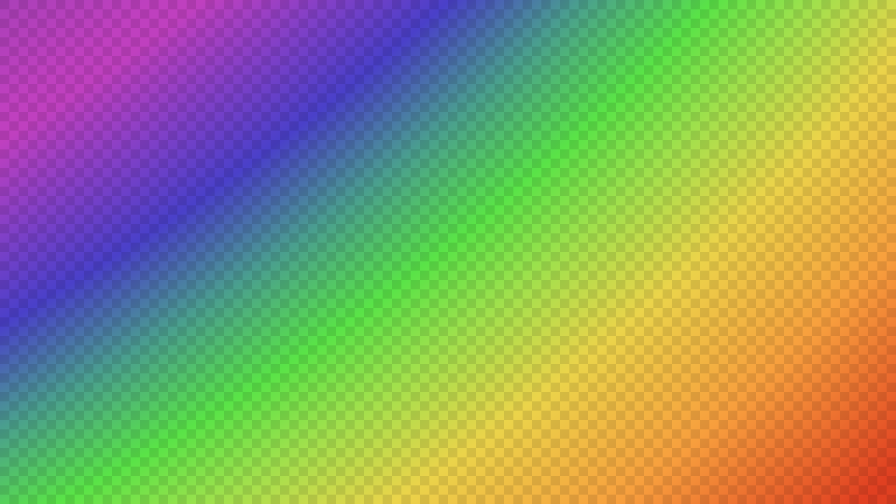
Reproduce this background procedurally as a Shadertoy shader.

```glsl
// A diagonal rainbow, magenta at top left to red at bottom right, under a fine checkerboard.
// Colour stops are blended along a slightly bowed diagonal coordinate;
// the checker is the product of two antialiased square waves.

// Blend towards the next colour stop between two positions.
vec3 addStop(vec3 colour, vec3 next, float from, float to, float s) {
    return mix(colour, next, clamp((s - from) / (to - from), 0.0, 1.0));
}

vec3 rainbow(float s) {
    vec3 c = vec3(0.66, 0.25, 0.72);
    c = addStop(c, vec3(0.75, 0.25, 0.75), 0.00, 0.25, s); // magenta
    c = addStop(c, vec3(0.50, 0.25, 0.78), 0.32, 0.53, s); // violet
    c = addStop(c, vec3(0.29, 0.25, 0.79), 0.53, 0.72, s); // blue
    c = addStop(c, vec3(0.29, 0.62, 0.56), 0.72, 0.95, s); // teal
    c = addStop(c, vec3(0.35, 0.89, 0.28), 0.95, 1.19, s); // green
    c = addStop(c, vec3(0.62, 0.88, 0.30), 1.19, 1.38, s); // lime
    c = addStop(c, vec3(0.92, 0.83, 0.29), 1.38, 1.63, s); // yellow
    c = addStop(c, vec3(0.97, 0.62, 0.24), 1.63, 1.97, s); // orange
    c = addStop(c, vec3(0.88, 0.25, 0.13), 1.97, 2.36, s); // red
    return c;
}

// Square waves of period 2 on each axis, from -1 to 1, softened over one pixel.
vec2 squareWave(vec2 g, float pixel) {
    vec2 triangle = 0.5 - abs(mod(g + 0.5, 2.0) - 1.0);
    return clamp(2.0 * triangle / pixel, -1.0, 1.0);
}

void mainImage(out vec4 fragColor, in vec2 fragCoord) {
    vec2 p = fragCoord / iResolution.y;
    float depth = 1.0 - p.y;

    // Position across the colour bands, bowed along their length
    float along = p.x - 0.79 * depth - 0.46;
    float across = 0.79 * p.x + depth + 0.08 * along * along;
    vec3 colour = rainbow(across);

    // Checkerboard shading, 54 cells high
    vec2 wave = squareWave(p * 54.0, 54.0 / iResolution.y);
    colour *= 0.95 + 0.05 * wave.x * wave.y;

    fragColor = vec4(colour, 1.0);
}
```
